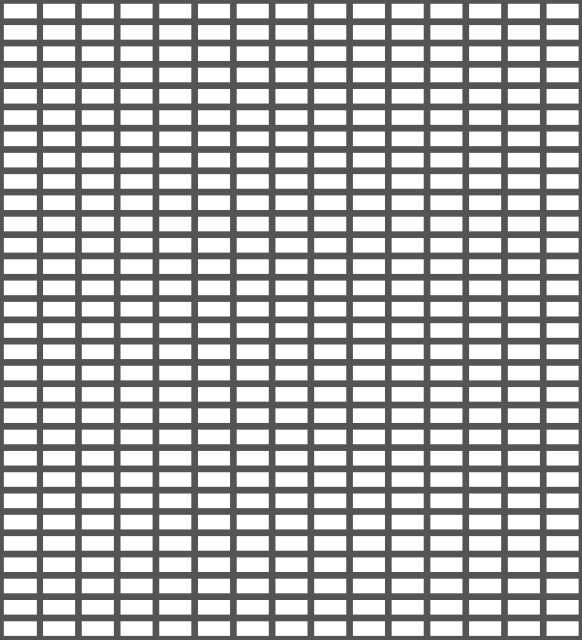
A WebGL 2 fragment shader for this pattern:

```glsl
#version 300 es
precision highp float;
// A grey lattice of 15 by 30 wide white openings, bars thicker than a hairline.
// Each cell is found by repeating the canvas position; an opening is a box
// whose edges are smoothed by their coverage of one pixel.

uniform vec2 u_resolution;
out vec4 outColor;

// Lengths are fractions of the canvas width and height.
const vec2 PITCH = vec2(0.06655, 0.03327);      // cell size
const vec2 MARGIN = vec2(0.0017, 0.0007);       // left and top offset of the grid
const vec2 OPENING = vec2(0.0551, 0.0228);      // size of a white opening
const float FIRST_COLUMN_EXTRA = 0.0016;        // the left column is a little wider
const vec3 BAR_COLOR = vec3(0.33);
const vec3 OPENING_COLOR = vec3(1.0);

// Share of a pixel covered by a centred box, per axis then combined.
float boxCoverage(vec2 offset, vec2 halfSize, vec2 pixel) {
  vec2 cover = clamp(0.5 + (halfSize - abs(offset)) / pixel, 0.0, 1.0);
  return cover.x * cover.y;
}

void main() {
  vec2 pixel = 1.0 / u_resolution;
  vec2 position = gl_FragCoord.xy * pixel;
  position.y = 1.0 - position.y;                // count rows from the top

  // Cell index and offset from the cell centre
  vec2 grid = (position - MARGIN) / PITCH;
  vec2 offset = (fract(grid) - 0.5) * PITCH;

  vec2 size = OPENING;
  if (grid.x < 1.0) size.x += FIRST_COLUMN_EXTRA;

  float opening = boxCoverage(offset, 0.5 * size, pixel);
  outColor = vec4(mix(BAR_COLOR, OPENING_COLOR, opening), 1.0);
}
```
